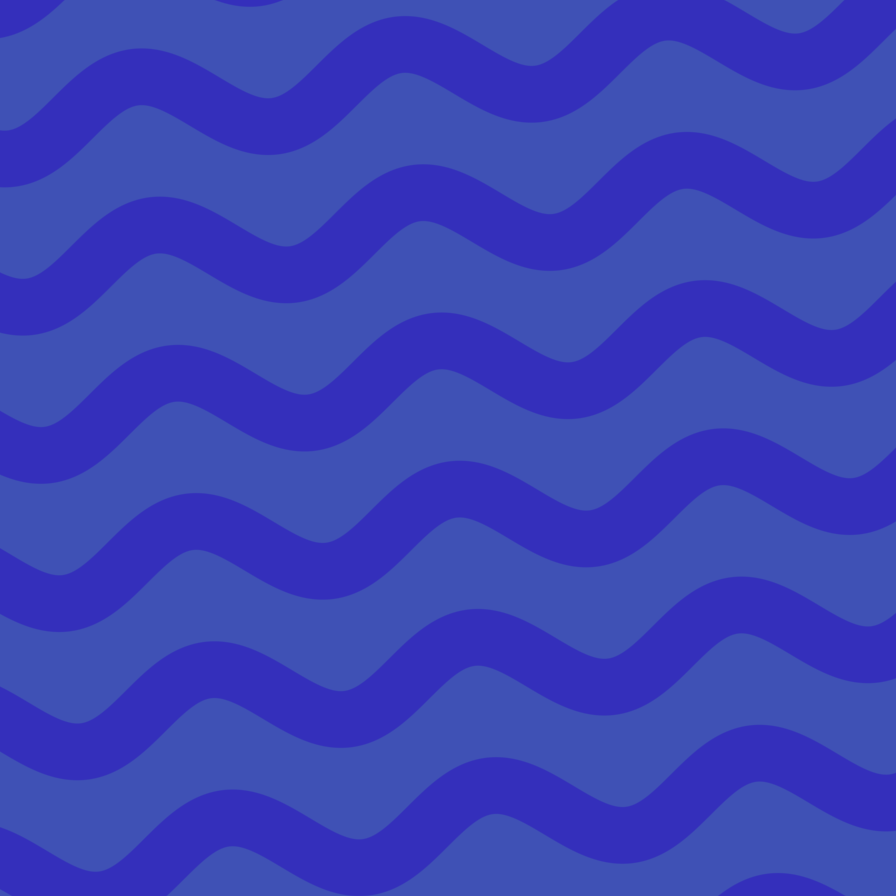
A three.js fragment shader for this pattern:

```glsl
// Tilted rows of wavy ribbons in violet-blue on a softer blue ground.
// Each ribbon is a stroke of even width around a cosine curve, drawn from
// the distance to the curve, which Newton steps find.

varying vec2 vUv;

const float TAU = 6.2831853;
const float TILT = radians(7.0);
const float ROW_GAP = 1.0 / 6.0;
const float WAVELENGTH = ROW_GAP * 16.0 / 9.0;
const float AMPLITUDE = ROW_GAP * 0.22;
const float STROKE_WIDTH = ROW_GAP * 0.38;
const float EDGE_SOFTNESS = 0.001;

const vec3 GROUND_COLOR = vec3(0.247, 0.318, 0.710);
const vec3 RIBBON_COLOR = vec3(0.203, 0.186, 0.733);

vec2 rotate(vec2 p, float angle) {
  float c = cos(angle);
  float s = sin(angle);
  return vec2(c * p.x - s * p.y, s * p.x + c * p.y);
}

// Distance from p to the curve y = amplitude * cos(frequency * x)
float waveDistance(vec2 p, float amplitude, float frequency) {
  float x = p.x;
  for (int i = 0; i < 8; i++) {
    float height = amplitude * cos(frequency * x);
    float slope = -amplitude * frequency * sin(frequency * x);
    float bend = -frequency * frequency * height;
    float gap = height - p.y;
    float gradient = x - p.x + gap * slope;
    float curvature = 1.0 + slope * slope + gap * bend;
    x -= gradient / max(curvature, 0.3);
  }
  return length(p - vec2(x, amplitude * cos(frequency * x)));
}

// Moves p into the row whose wave lies closest above or below it
vec2 foldRows(vec2 p, float rowGap, float amplitude, float frequency) {
  float wave = amplitude * cos(frequency * p.x);
  float offset = fract((p.y - wave) / rowGap) - 0.5;
  return vec2(p.x, wave + offset * rowGap);
}

// Coverage of a stroke, with a smoothed edge
float stroke(float dist, float width, float softness) {
  return 1.0 - smoothstep(-softness, softness, dist - 0.5 * width);
}

void main() {
  float frequency = TAU / WAVELENGTH;

  // Tilt about the canvas centre, which lies midway between two rows
  vec2 p = rotate(vUv - 0.5, -TILT);
  vec2 local = foldRows(p, ROW_GAP, AMPLITUDE, frequency);

  float dist = waveDistance(local, AMPLITUDE, frequency);
  float ribbon = stroke(dist, STROKE_WIDTH, EDGE_SOFTNESS);

  gl_FragColor = vec4(mix(GROUND_COLOR, RIBBON_COLOR, ribbon), 1.0);
}
```
